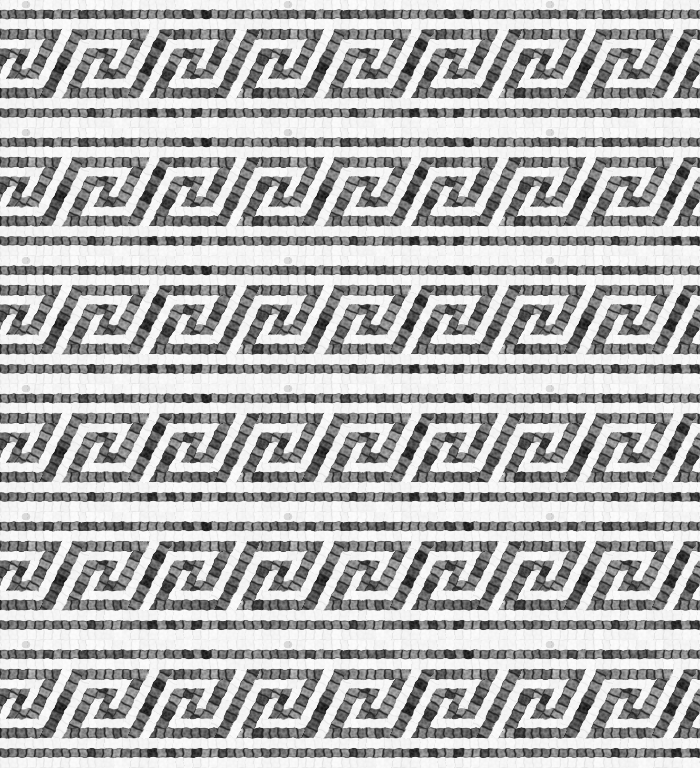
Give the GLSL for this pattern, as a WebGL 1 fragment shader.

```glsl
precision highp float;
// Grey and white stone mosaic: six bands of slanted Greek key between thin border lines.
uniform vec2 u_resolution;

#define VIEW 1152.0   // canvas height in design units
#define BAND 192.0    // height of one band
#define MOTIF 131.0   // width of one key
#define TILE 393.0    // three keys share one set of stones
#define SLANT 0.5     // sideways shift per unit of height
#define STONE 13.1    // length of a stone
#define WOBBLE 0.7    // unevenness of the laid edges
#define GROUT 2.8     // width of the dark joints
#define LIGHT 0.965
#define BLACK 0.13

const float COS_SLANT = 0.8944;
const float SIN_SLANT = 0.4472;

float hash(vec2 p) {
  vec3 q = fract(p.xyx * vec3(0.1031, 0.1030, 0.0973));
  q += dot(q, q.yzx + 33.33);
  return fract((q.x + q.y) * q.z);
}

// Distance to a slanted box given by its low and high corners
float slab(vec2 p, vec2 lo, vec2 hi) {
  vec2 d = abs(p - 0.5 * (lo + hi)) - 0.5 * (hi - lo);
  return max(d.x * COS_SLANT, d.y);
}

// One white hook: long leg, arm and short return
float hook(vec2 p) {
  float leg = slab(p, vec2(-56.0, -36.5), vec2(-40.0, 54.0));
  float arm = slab(p, vec2(-56.0, -36.5), vec2(21.0, -22.5));
  float tip = slab(p, vec2(7.0, -36.5), vec2(21.0, 7.5));
  return min(leg, min(arm, tip));
}

// Row of uneven stones: x = stone number, y = distance to the nearest joint
vec2 course(float t, float count, float seed) {
  float base = floor(t), first = 9.0, second = 9.0, id = 0.0;
  for (int i = -1; i <= 1; i++) {
    float n = base + float(i);
    float wrapped = mod(n, count);
    float d = abs(t - n - 0.5 - 0.45 * (hash(vec2(wrapped, seed)) - 0.5));
    if (d < first) { second = first; first = d; id = wrapped; }
    else second = min(second, d);
  }
  return vec2(id, 0.5 * (second - first) * STONE);
}

// Cellular noise for the mottled stone
float cellular(vec2 p) {
  vec2 base = floor(p);
  float nearest = 2.0;
  for (int j = -1; j <= 1; j++)
    for (int i = -1; i <= 1; i++) {
      vec2 c = base + vec2(float(i), float(j));
      vec2 site = c + vec2(hash(c), hash(c + 71.3));
      nearest = min(nearest, length(p - site));
    }
  return nearest;
}

void main() {
  vec2 p = gl_FragCoord.xy / u_resolution.y * VIEW;
  float aa = max(1.1, 0.6 * VIEW / u_resolution.y);
  float x = p.x, y = mod(VIEW - p.y, BAND) - 95.5;
  float turn = 6.28319 * x / TILE;
  vec2 grainAt = vec2(mod(x, TILE), y);

  // Hand-laid unevenness
  x += WOBBLE * (sin(y * 0.31 + 3.0 * turn) + 0.5 * sin(y * 0.73));
  y += WOBBLE * (0.7 * sin(29.0 * turn + y * 0.1) + 0.6 * sin(17.0 * turn + 2.0));
  float ay = abs(y);

  // Slanted key, with half-turn symmetry
  float s = x - 421.0 + SLANT * y;
  vec2 key = vec2(mod(s + 0.5 * MOTIF, MOTIF) - 0.5 * MOTIF, y);
  float white = min(hook(key), hook(-key));
  float line = 6.5 - abs(ay - 74.0);
  float dark = max(min(white, 51.5 - ay), line);

  // Choose level rows or slanted strips of stones
  float c = mod(s + 56.0, MOTIF) - 56.0;
  float motif = mod(floor((s + 56.0) / MOTIF), 3.0);
  float v = y < 0.0 ? c : -c;
  bool outer = ay > 36.5 && v > -56.0 && v < 40.0;
  bool arm = ay > 22.5 && ay <= 36.5 && v > -40.0 && v < 21.0;
  vec2 stone;
  float seed, rim;
  if (ay > 51.5 || outer || arm) {
    float row = step(22.5, ay) + step(36.5, ay) + step(51.5, ay) + step(67.5, ay) + step(80.5, ay);
    seed = row * sign(y) + 20.0;
    stone = course(x / STONE, TILE / STONE, seed);
    rim = min(min(abs(ay - 22.5), abs(ay - 36.5)), min(abs(ay - 51.5), abs(ay - 67.5)));
    rim = min(rim, min(abs(ay - 80.5), 96.0 - ay));
  } else {
    float ac = abs(c);
    float strip = step(7.0, ac) + step(21.0, ac) + step(40.0, ac) + step(56.0, ac);
    seed = strip * sign(c) + 40.0 + 12.0 * motif;
    float along = SIN_SLANT * (c - SLANT * y) - COS_SLANT * y;
    stone = course(along / STONE + 50.0, 100.0, seed);
    rim = min(min(abs(ac - 7.0), abs(ac - 21.0)), min(abs(ac - 40.0), abs(ac - 56.0))) * COS_SLANT;
  }
  float shade = hash(vec2(stone.x + 3.7, seed + 9.1));
  float odd = hash(vec2(seed + 5.3, stone.x + 17.9));
  float joint = min(stone.y, rim + 0.6);
  float grain = cellular(grainAt / 5.5) - 0.5;

  // Grey stones, some nearly black, with dark joints
  float grey = mix(0.41, 0.66, shade) + 0.22 * grain + 0.04 * sin(3.0 * turn + seed);
  grey -= 0.22 * step(odd, 0.16) + (c > 56.0 && ay < 51.5 ? 0.07 : 0.0);
  grey = mix(BLACK, grey, smoothstep(-0.4, GROUT, joint));

  // White stones, faint joints and one stained chip per tile
  float pale = LIGHT + 0.025 * (shade - 0.5) - 0.03 * grain;
  pale -= 0.07 * odd * (1.0 - smoothstep(0.0, 2.0, joint));
  float chip = length((grainAt - vec2(39.0, -88.5)) * vec2(0.85, 1.0));
  pale -= 0.12 * (1.0 - smoothstep(5.0, 5.0 + aa, chip));

  float cover = smoothstep(-aa, aa, dark - 0.6 * (odd - 0.4));
  gl_FragColor = vec4(vec3(clamp(mix(pale, grey, cover), 0.0, 1.0)), 1.0);
}
```
